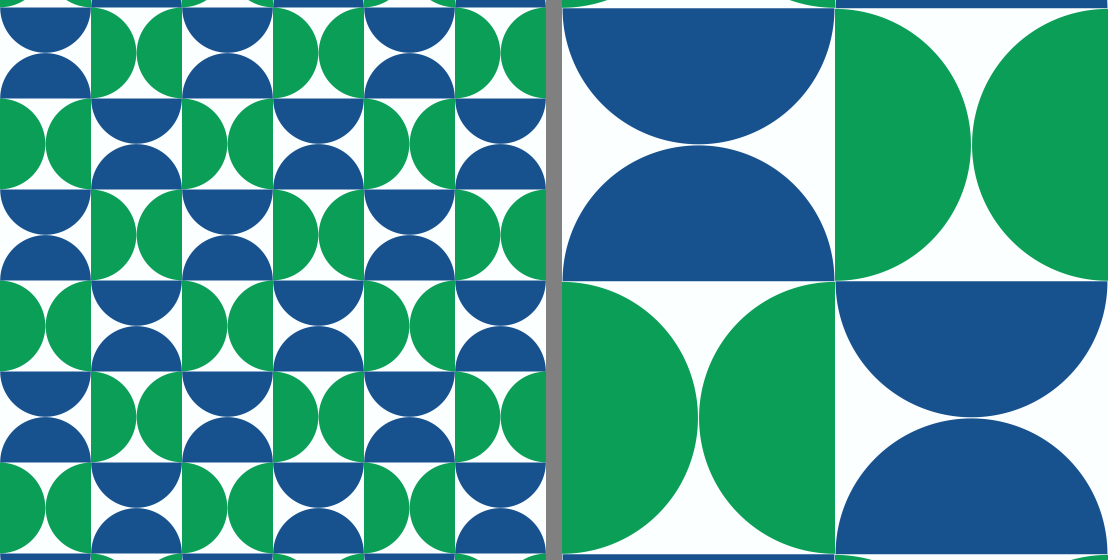
Left: the whole. Right: its middle third, enlarged.
This pattern is drawn by a Shadertoy shader. Its source:

```glsl
// Checkerboard of blue and green half-disc pairs, touching back to back on white.
#define COLUMNS 6.0
#define ROW_OFFSET 0.072
#define RADIUS 0.498
#define BLUE vec3(0.09, 0.32, 0.56)
#define GREEN vec3(0.04, 0.62, 0.34)
#define WHITE vec3(0.99, 1.0, 1.0)
#define SAMPLES 4

// Signed distance to two half discs whose flat sides lie on x = 0 and x = 1.
float halfDiscPair(vec2 p) {
    p.x = min(p.x, 1.0 - p.x);
    return length(p - vec2(0.0, 0.5)) - RADIUS;
}

// Colour at a point measured in cells; pixel is the width of one pixel there.
vec3 pattern(vec2 p, float pixel) {
    vec2 cell = floor(p);
    vec2 local = p - cell;
    bool isGreen = mod(cell.x + cell.y, 2.0) < 0.5;

    // Green pairs sit side by side, blue pairs are stacked.
    float d = halfDiscPair(isGreen ? local.xy : local.yx);
    float coverage = clamp(0.5 - d / pixel, 0.0, 1.0);
    return mix(WHITE, isGreen ? GREEN : BLUE, coverage);
}

void mainImage(out vec4 fragColor, in vec2 fragCoord) {
    float pixel = COLUMNS / iResolution.x;
    float subPixel = pixel / float(SAMPLES);

    // Average a grid of samples so the straight cell borders are smooth too.
    vec3 color = vec3(0.0);
    for (int y = 0; y < SAMPLES; y++) {
        for (int x = 0; x < SAMPLES; x++) {
            vec2 jitter = (vec2(x, y) + 0.5) / float(SAMPLES) - 0.5;
            vec2 p = (fragCoord + jitter) * pixel - vec2(0.0, ROW_OFFSET);
            color += pattern(p, subPixel);
        }
    }
    fragColor = vec4(color / float(SAMPLES * SAMPLES), 1.0);
}
```
